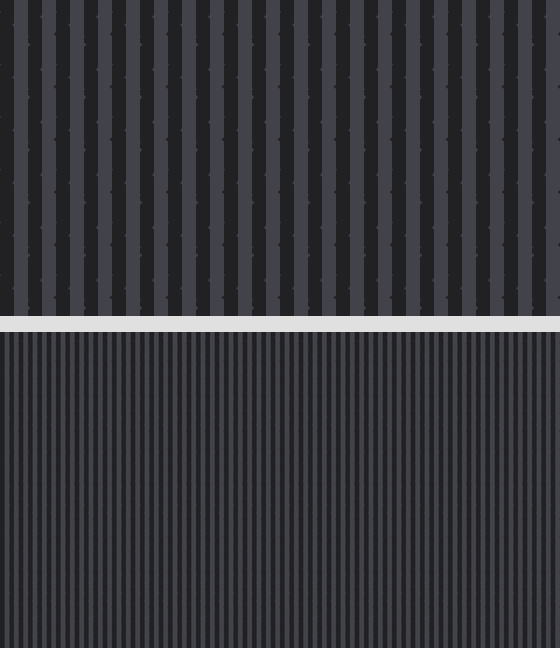
Top: one tile. Bottom: repeated 3 by 3.
Write a Shadertoy shader that draws this pattern.

```glsl
// Dark and slate vertical stripes whose edges carry small diamond nicks, in a seamless tile.

// Cell width is 1; ten cells span the canvas and six rows fill its height.
const vec2 CANVAS = vec2(10.0, 5.625);
const float ROW = CANVAS.y / 6.0;

// Nicks as x, depth below the cell top, radius; a negative radius cuts into the slate.
const vec3 NICKS[6] = vec3[6](
    vec3(0.507, 0.794,  0.032),
    vec3(0.500, 0.655,  0.017),
    vec3(0.245, 0.443,  0.026),
    vec3(0.744, 0.300,  0.030),
    vec3(0.000, 0.210,  0.017),
    vec3(0.990, 0.607, -0.030)
);

// Signed distance to the slate stripes, two per cell, negative inside.
float stripes(float x) {
    return abs(fract(2.0 * x - 0.25) - 0.5) * 0.5 - 0.125;
}

// Signed distance to the nearest repeat of a diamond.
float diamond(vec2 p, vec2 center, float radius) {
    vec2 period = vec2(1.0, ROW);
    vec2 q = p - center;
    q = abs(q - period * round(q / period));
    return (q.x + q.y - radius) * 0.7071;
}

void mainImage(out vec4 fragColor, in vec2 fragCoord) {
    vec2 uv = fragCoord / iResolution.xy;
    vec2 p = vec2(uv.x, 1.0 - uv.y) * CANVAS;
    float pixel = CANVAS.x / iResolution.x;

    // Add slate bumps to the stripes and carve the dark notches.
    float slate = stripes(p.x);
    for (int i = 0; i < 6; i++) {
        float nick = diamond(p, NICKS[i].xy, abs(NICKS[i].z));
        slate = NICKS[i].z > 0.0 ? min(slate, nick) : max(slate, -nick);
    }

    // Blend across one pixel at the edges.
    float cover = clamp(0.5 - slate / pixel, 0.0, 1.0);
    vec3 color = mix(vec3(0.13, 0.13, 0.14), vec3(0.26, 0.26, 0.29), cover);
    fragColor = vec4(color, 1.0);
}
```
